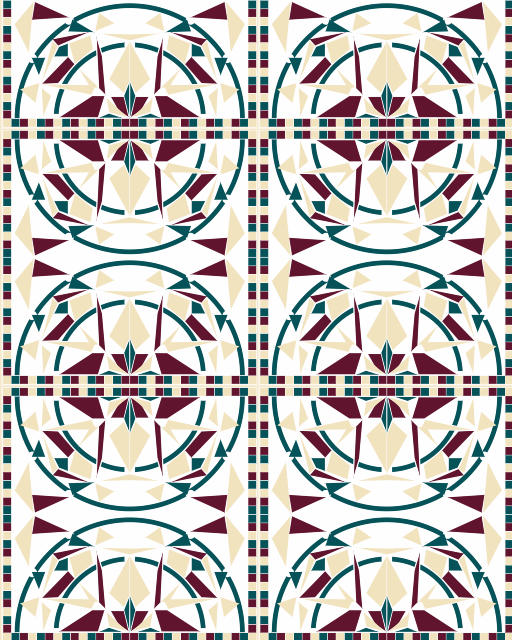
Write a Shadertoy shader that draws this pattern.

```glsl
// Mirrored mosaic tiles: half compass roses inside teal rings, framed by rows of small squares.
// Both axes are folded into one quarter tile, then convex facets, rings and
// border cells are painted over white with antialiased distance functions.

const float UNITS = 768.0;              // design units down the canvas
const float HALF_TILE = 154.25;         // quarter-tile side
const vec2 ROSE_CENTER = vec2(155.7, 154.5); // first rose axis and seam, from top left
const float BORDER = 12.5;              // rose base above the seam
const float OUTER_RADIUS = 135.2;
const float INNER_RADIUS = 88.3;
const float RING_HALF = 3.2;
const float GROUT = 0.35;               // inset around each facet
const float CELL_PITCH = 10.15;
const float CELL_START = 1.9;
const float CELL_HALF = 4.75;

const vec3 WHITE = vec3(0.995);
const vec3 CREAM = vec3(0.95, 0.89, 0.75);
const vec3 TEAL = vec3(0.02, 0.32, 0.35);
const vec3 MAROON = vec3(0.38, 0.08, 0.18);

// Signed distance to the line through a and b
float side(vec2 p, vec2 a, vec2 b) {
    vec2 e = normalize(b - a);
    return e.y * (p.x - a.x) - e.x * (p.y - a.y);
}

float triangle(vec2 p, vec2 a, vec2 b, vec2 c) {
    float turn = -sign(side(c, a, b));
    return max(max(turn * side(p, a, b), turn * side(p, b, c)), turn * side(p, c, a));
}

// Convex four-sided facet
float quad(vec2 p, vec2 a, vec2 b, vec2 c, vec2 d) {
    float turn = -sign(side(c, a, b));
    return max(max(turn * side(p, a, b), turn * side(p, b, c)),
               max(turn * side(p, c, d), turn * side(p, d, a)));
}

float ring(vec2 p, float radius) {
    return abs(length(p) - radius) - RING_HALF;
}

void paint(inout vec3 color, float d, vec3 ink) {
    float aa = 0.6 * UNITS / iResolution.y;
    color = mix(color, ink, smoothstep(aa, -aa, d + GROUT));
}

// Distance from zero to the nearest mirror line of a repeating axis
vec2 fold(vec2 p) {
    return abs(mod(p + HALF_TILE, 2.0 * HALF_TILE) - HALF_TILE);
}

// One run of three-colour squares beside a seam
void paintCells(inout vec3 color, float across, float along, vec3 second, vec3 third) {
    float k = max(floor((along - CELL_START) / CELL_PITCH), 0.0);
    float local = along - CELL_START - (k + 0.5) * CELL_PITCH;
    float d = max(abs(local), abs(across - 7.2)) - CELL_HALF - GROUT;
    float hue = mod(k, 3.0);
    paint(color, d, hue < 0.5 ? CREAM : hue < 1.5 ? second : third);
}

void paintOuterBand(inout vec3 color, vec2 p) {
    paint(color, max(ring(p, OUTER_RADIUS), -p.y), TEAL);
    // Breaks in the ring where facets meet
    paint(color, length(p - vec2(73, 118)) - 6.0, WHITE);
    paint(color, length(p - vec2(117, 72)) - 6.0, WHITE);
    paint(color, triangle(p, vec2(115, 141), vec2(138.5, 113), vec2(121, 78)), CREAM);
    paint(color, triangle(p, vec2(114, 140), vec2(117.5, 118), vec2(72, 121)), MAROON);
    paint(color, triangle(p, vec2(69, 119), vec2(42, 103), vec2(74, 104)), TEAL);
    paint(color, triangle(p, vec2(101, 73), vec2(118, 73), vec2(109, 51)), TEAL);
    // Pale side points
    paint(color, triangle(p, vec2(108, 43), vec2(132, 35), vec2(113, 18)), CREAM);
    paint(color, triangle(p, vec2(106, 37), vec2(94, 27), vec2(104, 1)), CREAM);
    paint(color, triangle(p, vec2(42, 104), vec2(37, 127), vec2(18, 114)), CREAM);
    paint(color, triangle(p, vec2(-1, 101), vec2(-1, 93), vec2(37, 102)), CREAM);
}

void paintMiddleBand(inout vec3 color, vec2 p) {
    paint(color, max(ring(p, INNER_RADIUS), max(5.0 - p.y, 6.0 - p.x)), TEAL);
    paint(color, quad(p, vec2(74, 90), vec2(85, 86), vec2(91, 74), vec2(74, 74)), TEAL);
    paint(color, quad(p, vec2(47, 100), vec2(73, 90), vec2(66, 65), vec2(44, 83)), CREAM);
    paint(color, quad(p, vec2(74, 74), vec2(66, 65), vec2(86, 42), vec2(106, 41)), MAROON);
    paint(color, triangle(p, vec2(86, 87), vec2(93, 93), vec2(106, 42)), CREAM);
    paint(color, triangle(p, vec2(47, 104), vec2(93, 95), vec2(86, 87)), MAROON);
}

void paintRose(inout vec3 color, vec2 p) {
    // Long spikes, each clearing a white margin through the inner ring
    float level = triangle(p, vec2(106, 41), vec2(40, 40), vec2(46, 28));
    float upright = quad(p, vec2(40, 98), vec2(37, 36), vec2(29, 28), vec2(33, 74));
    paint(color, level - 1.0, WHITE);
    paint(color, upright - 1.5, WHITE);
    paint(color, level, CREAM);
    paint(color, triangle(p, vec2(62, 61), vec2(47, 36), vec2(37, 37)), CREAM);
    paint(color, upright, MAROON);
    paint(color, quad(p, vec2(85, 1), vec2(45, 27), vec2(30, 27), vec2(38, 1)), MAROON);
    // Heart of the rose
    paint(color, quad(p, vec2(0, 93), vec2(25, 47), vec2(7, 30), vec2(0, 45)), CREAM);
    paint(color, quad(p, vec2(23, 26), vec2(7, 26), vec2(1, 1), vec2(14, 10)), MAROON);
    paint(color, triangle(p, vec2(28, 25), vec2(2, 1), vec2(25, 7)), CREAM);
    paint(color, triangle(p, vec2(38, 0.5), vec2(25, 6), vec2(8, 0.5)), TEAL);
    paint(color, triangle(p, vec2(0.3, 44), vec2(7, 27), vec2(0.3, 0)), TEAL);
}

void mainImage(out vec4 fragColor, in vec2 fragCoord) {
    vec2 canvas = vec2(fragCoord.x, iResolution.y - fragCoord.y) * UNITS / iResolution.y;
    vec2 quarter = fold(canvas - ROSE_CENTER);
    vec2 p = quarter - vec2(0.0, BORDER);
    vec2 seam = vec2(HALF_TILE - quarter.x, quarter.y);

    vec3 color = WHITE;
    paintOuterBand(color, p);
    paintMiddleBand(color, p);
    paintRose(color, p);
    paintCells(color, seam.x, seam.y, MAROON, TEAL);
    paintCells(color, seam.y, seam.x, TEAL, MAROON);
    paint(color, abs(min(seam.x, seam.y) - 0.8) - 0.8, CREAM);
    fragColor = vec4(color, 1.0);
}
```
